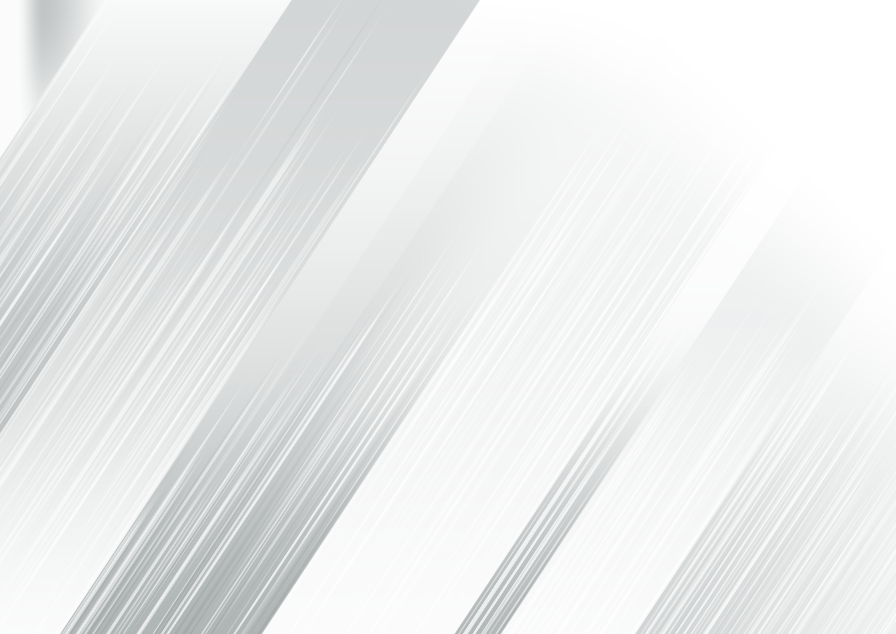
This background is drawn by a Shadertoy shader. Its source:

```glsl
const int BANDS = 7;
const float SLANT = 0.662;           // sideways shift per unit of height
const vec3 WHITE = vec3(1.0);
const vec3 SHADOW = vec3(-0.02, 0.045, 0.05);
const float STREAK_LIGHT = 0.56;
const float STREAK_DARK = 0.13;
const float STREAK_TAPER = 0.13;
const float RIGHT_LIFT = 0.42;       // lightening of the third band's right side
const vec2 GLOW_RANGE = vec2(0.70, 1.04);

// Left edge of each band, measured along the top of the canvas
const float EDGE[BANDS] = float[](0.165, 0.460, 0.757, 1.075, 1.379, 1.452, 1.664);
// Depth at which the streaks of each band begin
const float STREAK_START[BANDS] = float[](0.06, 0.14, 0.46, 0.12, 0.45, 0.42, 0.45);
// Tone of each band at the top, middle and bottom
const vec3 TONE[BANDS] = vec3[](
    vec3(0.975, 0.785, 0.68), vec3(0.83, 0.865, 0.985),
    vec3(1.0, 0.875, 0.69), vec3(0.975, 0.945, 0.985),
    vec3(1.0, 0.985, 0.70), vec3(0.98, 0.935, 0.98),
    vec3(1.0, 0.975, 0.82));

float hash(vec2 p) {
    vec3 q = fract(vec3(p.xyx) * 0.1031);
    q += dot(q, q.yzx + 33.33);
    return fract((q.x + q.y) * q.z);
}

float bandTone(vec3 tones, float depth) {
    float upper = mix(tones.x, tones.y, clamp(depth * 2.0, 0.0, 1.0));
    return mix(upper, tones.z, smoothstep(0.45, 1.05, depth));
}

// Pale page with a soft upright fold in the upper left corner
float cornerTone(vec2 p, float depth) {
    float fold = smoothstep(0.025, 0.07, p.x) * (1.0 - smoothstep(0.06, 0.185, p.x));
    return 0.985 - 0.23 * fold * (1.0 - smoothstep(0.0, 0.28, depth));
}

float streakStart(float across) {
    float start = 0.3;
    for (int i = 0; i < BANDS; i++)
        if (across > EDGE[i]) start = STREAK_START[i];
    // Streaks begin higher towards the right of the third band
    float right = smoothstep(0.86, 0.95, across) * step(across, EDGE[3]);
    return start - 0.15 * right;
}

// Signed strength of one layer: positive is light, negative is dark
float streakLayer(float across, float depth, float pitch, float seed, float pixel) {
    float id = floor(across / pitch);
    vec2 key = vec2(id, seed);
    float center = (id + 0.4 + 0.2 * hash(key)) * pitch;
    float start = streakStart(center) + 0.30 * hash(key + 17.0);
    start -= 0.22 * step(0.90, hash(key + 71.0)) * step(center, EDGE[2]);
    float end = start + mix(0.35, 0.95, hash(key + 31.0));
    float body = smoothstep(start, start + STREAK_TAPER, depth)
               * (1.0 - smoothstep(end - 0.22, end, depth));
    float halfWidth = pitch * mix(0.08, 0.18, hash(key + 43.0)) * (0.4 + 0.6 * body);
    float line = 1.0 - smoothstep(halfWidth - 0.5 * pixel, halfWidth + 0.6 * pixel,
                                  abs(across - center));
    float pick = hash(key + 59.0);
    float strength = pick > 0.25 ? STREAK_LIGHT * (0.25 + 0.75 * pick) : -STREAK_DARK;
    return line * body * strength;
}

void mainImage(out vec4 fragColor, in vec2 fragCoord) {
    vec2 p = fragCoord / iResolution.y;
    float pixel = 1.0 / iResolution.y;
    float depth = 1.0 - p.y;
    float across = p.x + SLANT * depth;

    // Overlapping slanted bands
    float tone = cornerTone(p, depth);
    for (int i = 0; i < BANDS; i++) {
        float cover = smoothstep(-pixel, pixel, across - EDGE[i]);
        tone = mix(tone, bandTone(TONE[i], depth), cover);
    }

    // Inner steps and pale right side of the third band, fade of the last one
    float inner = step(EDGE[2], across) * step(across, EDGE[3]);
    float steps = smoothstep(-pixel, pixel, across - 0.838)
                + smoothstep(-pixel, pixel, across - 0.899);
    float middle = smoothstep(0.0, 0.3, depth) * (1.0 - smoothstep(0.45, 0.85, depth));
    tone += inner * middle * (0.024 - 0.016 * steps);
    float right = smoothstep(0.89, 1.06, across) * inner * middle;
    tone = mix(tone, 1.0, RIGHT_LIFT * right);
    tone = mix(tone, 1.0, 0.65 * smoothstep(EDGE[6], 2.07, across));

    // Tapered streaks scale the shade beneath them
    float streaks = streakLayer(across, depth, 0.0165, 3.0, pixel)
                  + streakLayer(across, depth, 0.0118, 11.0, pixel)
                  + streakLayer(across, depth, 0.0235, 23.0, pixel);
    float shade = (1.0 - tone) * (1.0 - clamp(streaks, -0.25, 0.75));

    // White glow from the upper right
    shade *= 1.0 - smoothstep(GLOW_RANGE.x, GLOW_RANGE.y, p.x - depth);
    fragColor = vec4(mix(WHITE, SHADOW, clamp(shade, 0.0, 1.0)), 1.0);
}
```
